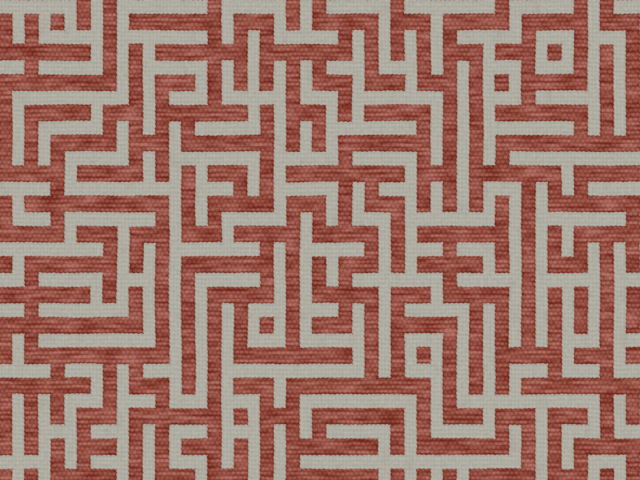
Reproduce this pattern procedurally as a Shadertoy shader.

```glsl
// Woven maze fabric: cream walls on brick-red chenille.
// Every grid vertex grows one wall toward a neighbour, which yields a
// branching labyrinth; thread ribs and streaky noise add the weave.

const float TAU = 6.2831853;
const vec2 CELL = vec2(0.0545, 0.0632);        // maze pitch, canvas heights
const vec2 WALL_HALF = vec2(0.0128, 0.0147);   // half width of walls
const vec2 THREADS = vec2(105.0, 111.0);       // stitches per canvas height

const vec3 CREAM = vec3(0.69, 0.68, 0.64);
const vec3 CREAM_SHADE = vec3(0.61, 0.57, 0.51);
const vec3 RED_DARK = vec3(0.45, 0.15, 0.105);
const vec3 RED_MID = vec3(0.57, 0.295, 0.245);
const vec3 RED_LIGHT = vec3(0.69, 0.44, 0.40);

float hash(vec2 p) {
    vec3 q = fract(p.xyx * vec3(0.1031, 0.1030, 0.0973));
    q += dot(q, q.yzx + 33.33);
    return fract((q.x + q.y) * q.z);
}

vec2 gradient(vec2 corner) {
    float angle = TAU * hash(corner + 17.0);
    return vec2(cos(angle), sin(angle));
}

// Gradient noise, roughly -0.7 to 0.7
float gradientNoise(vec2 p) {
    vec2 i = floor(p), f = p - i;
    vec2 u = f * f * f * (f * (f * 6.0 - 15.0) + 10.0);
    float a = dot(gradient(i), f);
    float b = dot(gradient(i + vec2(1, 0)), f - vec2(1, 0));
    float c = dot(gradient(i + vec2(0, 1)), f - vec2(0, 1));
    float d = dot(gradient(i + vec2(1, 1)), f - vec2(1, 1));
    return mix(mix(a, b, u.x), mix(c, d, u.x), u.y);
}

// Headings 0..3: right, up, left, down
vec2 heading(int k) {
    return k % 2 == 0 ? vec2(1 - k, 0) : vec2(0, 2 - k);
}

// Preferred heading; short runs of vertices share a sign to form long walls
int preferredHeading(vec2 v) {
    float lean = 1.1 * gradientNoise(v * 0.37 + 5.3) + hash(v + 91.0) - 0.5;
    bool upright = lean > 0.0;
    vec2 line = upright ? v.xy : v.yx;
    float run = floor((line.y + 4.0 * hash(vec2(line.x, 7.0))) / 4.0);
    float side = hash(vec2(line.x * 3.0 + 40.0, run * 5.0 + (upright ? 61.0 : 23.0)));
    return (upright ? 1 : 0) + (side > 0.5 ? 2 : 0);
}

// Final heading; odd vertices turn aside rather than double a wall
int wallHeading(vec2 v) {
    int k = preferredHeading(v);
    bool odd = mod(v.x + v.y, 2.0) > 0.5;
    if (odd && preferredHeading(v + heading(k)) == (k + 2) % 4)
        k = (k + (hash(v + 53.0) > 0.5 ? 1 : 3)) % 4;
    return k;
}

float boxDistance(vec2 p, vec2 halfSize) {
    vec2 q = abs(p) - halfSize;
    return length(max(q, 0.0)) + min(max(q.x, q.y), 0.0);
}

// Signed distance to the walls, negative inside
float mazeDistance(vec2 p) {
    vec2 v = floor(p / CELL + 0.5);
    vec2 local = p - v * CELL;
    int own = wallHeading(v);
    float d = boxDistance(local, WALL_HALF);
    for (int k = 0; k < 4; k++) {
        vec2 dir = heading(k);
        if (own == k || wallHeading(v + dir) == (k + 2) % 4) {
            vec2 reach = 0.5 * CELL * dir;
            d = min(d, boxDistance(local - reach, WALL_HALF + abs(reach)));
        }
    }
    return d;
}

// Plump stitches in staggered rows: 0 in the gaps, 1 on the crowns
float stitches(vec2 t) {
    float stagger = 0.5 * mod(floor(t.y), 2.0);
    vec2 q = fract(t + vec2(stagger, 0.0)) - 0.5;
    return 1.0 - smoothstep(0.15, 0.62, length(q * vec2(0.9, 1.1)));
}

vec3 chenille(vec2 uv, vec2 t, float d) {
    float streak = gradientNoise(uv * vec2(24.0, 115.0) + 3.0);
    float patches = gradientNoise(uv * vec2(13.0, 34.0) + 40.0);
    float fuzz = gradientNoise(uv * vec2(95.0, 170.0) + 9.0);
    float tone = 0.36 + 0.38 * stitches(t) + 0.55 * streak + 0.3 * patches + 0.28 * fuzz;
    tone -= 0.24 * (1.0 - smoothstep(0.0, 0.006, d));
    tone = clamp(tone, 0.0, 1.0);
    return tone < 0.5 ? mix(RED_DARK, RED_MID, 2.0 * tone)
                      : mix(RED_MID, RED_LIGHT, 2.0 * tone - 1.0);
}

vec3 plainWeave(vec2 uv, vec2 t, float d) {
    float ribs = 0.014 * cos(TAU * t.y) + 0.009 * cos(TAU * t.x * 1.3);
    float grain = 0.035 * gradientNoise(uv * vec2(120.0, 150.0) + 70.0);
    float stain = 0.2 * smoothstep(0.1, 0.6, gradientNoise(uv * vec2(38.0, 22.0)));
    float rim = 0.35 * smoothstep(-0.004, 0.0, d);
    return mix(CREAM, CREAM_SHADE, stain + rim) + ribs + grain;
}

void mainImage(out vec4 fragColor, in vec2 fragCoord) {
    vec2 uv = fragCoord / iResolution.y;

    // Hand-woven drift, and edges scalloped by the thread rows
    vec2 drift = vec2(gradientNoise(uv * 9.0), gradientNoise(uv * 9.0 + 30.0));
    vec2 t = (uv + 0.002 * drift) * THREADS;
    vec2 frayed = uv + 0.0022 * drift + 0.0006 * sin(TAU * t.yx);
    frayed += 0.0012 * gradientNoise(uv * 75.0);

    float d = mazeDistance(frayed + CELL * vec2(20.3, 30.4));
    float soft = max(0.0019, 0.7 / iResolution.y);
    float pile = smoothstep(-soft, soft, d);
    vec3 color = mix(plainWeave(uv, t, d), chenille(uv, t, d), pile);
    fragColor = vec4(color, 1.0);
}
```
